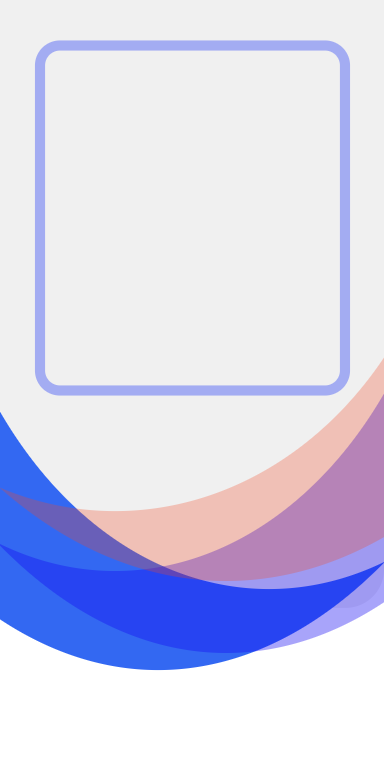
Give the GLSL for this background, as a Shadertoy shader.

```glsl
const vec3 WHITE = vec3(1.0);
const vec3 PANEL_GREY = vec3(0.941);
const vec3 FRAME_BLUE = vec3(0.64, 0.676, 0.95);
const vec3 BAND_BLUE = vec3(0.2, 0.408, 0.95);
const vec3 GLAZE_VIOLET = vec3(0.07, 0.02, 0.95);
const vec3 GLAZE_ORANGE = vec3(0.94, 0.28, 0.14);

// Antialiased mask, filled where the field is positive
float fillMask(float field) {
    float width = length(vec2(dFdx(field), dFdy(field)));
    return clamp(0.5 + field / max(width, 1e-5), 0.0, 1.0);
}

float roundedBox(vec2 p, vec2 halfSize, float radius) {
    vec2 q = abs(p) - halfSize + radius;
    return length(max(q, 0.0)) + min(max(q.x, q.y), 0.0) - radius;
}

// Height of the lower arc of an ellipse above its lowest point
float arcHeight(float x, vec2 radii) {
    float u = x / radii.x;
    return radii.y * (1.0 - sqrt(max(1.0 - u * u, 0.0)));
}

// Band between two elliptical arcs; bases holds upper and lower minima
float crescentMask(vec2 p, vec2 bases, float stretch) {
    float upper = bases.x + arcHeight(p.x - 0.2995, vec2(0.891, 1.047 * stretch));
    float lower = bases.y + arcHeight(p.x - 0.5885, vec2(1.214, 1.932 * stretch));
    return fillMask(upper - p.y) * fillMask(p.y - lower);
}

void mainImage(out vec4 fragColor, in vec2 fragCoord) {
    // Canvas spans one unit across and two units up
    vec2 p = fragCoord / iResolution.xy * vec2(1.0, 2.0);

    // Grey panel with rounded lower corners
    float panel = roundedBox(p - vec2(0.5, 1.417), vec2(0.5, 1.0), 0.1);
    vec3 color = mix(WHITE, PANEL_GREY, fillMask(-panel));

    // Rounded outline
    float outline = roundedBox(p - vec2(0.5013, 1.4323), vec2(0.3971, 0.4492), 0.052);
    color = mix(color, FRAME_BLUE, fillMask(0.0132 - abs(outline)));

    // Mirrored solid band beneath two translucent bands
    vec2 mirrored = vec2(1.0 - p.x, p.y);
    float blue = crescentMask(mirrored, vec2(0.466, 0.255), 1.155);
    float violet = crescentMask(p, vec2(0.513, 0.2995), 1.155);
    float orange = crescentMask(p, vec2(0.669, 0.487), 1.0);
    color = mix(color, BAND_BLUE, blue);
    color = mix(color, GLAZE_VIOLET, 0.366 * violet);
    color = mix(color, GLAZE_ORANGE, 0.284 * orange);

    fragColor = vec4(color, 1.0);
}
```
